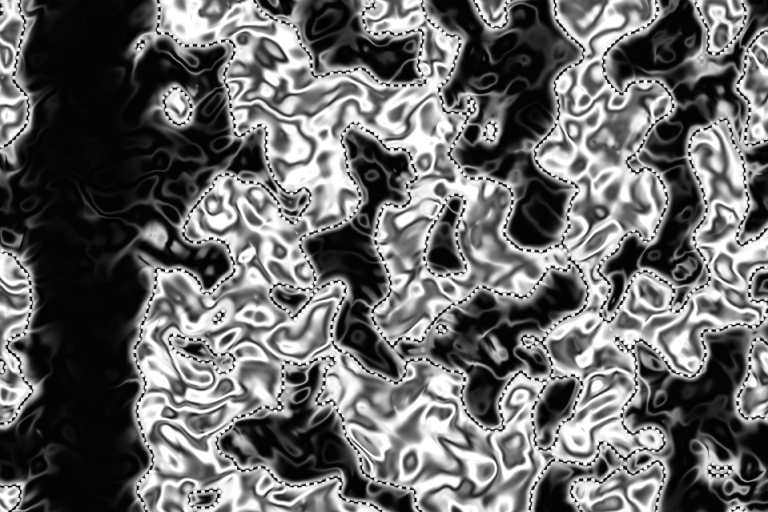
This texture is drawn by a Shadertoy shader. Its source:

```glsl
#define BLOB_SCALE vec2(13.0, 10.5)
#define DETAIL_SCALE vec2(14.0, 21.0)
#define RIPPLE_PHASE 12.0
#define HALO_PHASE 5.0
#define HALO_REACH 0.025
#define RIM_WIDTH 0.0085
#define CRACK_WIDTH 0.0027
#define DASH_FREQ 400.0
#define DARK_FALLOFF 7.0
#define BLACK 0.012
#define WHITE 0.98

float hash(vec2 cell) {
    vec3 h = fract(vec3(cell.xyx) * 0.1031);
    h += dot(h, h.yzx + 33.33);
    return fract((h.x + h.y) * h.z);
}

// Lattice noise keeps the boxy, axis-aligned bends
float noise(vec2 p) {
    vec2 i = floor(p), f = fract(p);
    f = f * f * f * (f * (f * 6.0 - 15.0) + 10.0);
    return mix(mix(hash(i), hash(i + vec2(1, 0)), f.x),
               mix(hash(i + vec2(0, 1)), hash(i + vec2(1, 1)), f.x), f.y);
}

float band(float x, float center, float width) {
    float t = (x - center) / width;
    return exp(-t * t);
}

// Vertical dark and bright columns
float columns(float x) {
    float gap = smoothstep(0.01, 0.13, x) * (1.0 - smoothstep(0.18, 0.32, x));
    float leftEdge = 1.0 - smoothstep(0.03, 0.2, x);
    return 0.035 - 0.6 * gap - 0.10 * leftEdge
         - 0.14 * band(x, 1.06, 0.035)
         + 0.12 * band(x, 1.14, 0.05) + 0.08 * band(x, 0.80, 0.06);
}

// Positive inside bright blobs, negative in the dark ground
float blobField(vec2 p) {
    vec2 q = p + 0.012 * sin(p.yx * vec2(37.0, 31.0) + vec2(0.7, 2.1));
    float n = 0.70 * noise(q * BLOB_SCALE + 3.7)
            + 0.30 * noise(q * BLOB_SCALE * 1.9 + 41.3);
    return n - 0.5 + 0.16 * (noise(p * 4.0 + 17.0) - 0.5) + columns(p.x);
}

float tone(vec2 p) {
    // Field turned into an approximate distance to the blob outline
    vec2 e = vec2(0.002, 0.0);
    float field = blobField(p);
    vec2 slope = vec2(blobField(p + e.xy), blobField(p + e.yx)) - field;
    float dist = field / (length(slope) / e.x + 0.9);
    float halo = HALO_PHASE * dist / (HALO_REACH + abs(dist));

    // Contour ripples, finer ones laid over the broad ones
    vec2 q = p + 0.016 * sin(p.yx * vec2(41.0, 35.0) + vec2(1.3, 0.4));
    float detail = noise(q * DETAIL_SCALE + 8.0) + 0.55 * noise(q * 33.0 + 63.0);
    float ripple = sin(RIPPLE_PHASE * detail + halo);
    float bright = 0.65 + 0.38 * ripple;
    bright -= 0.2 * sin(RIPPLE_PHASE * 2.0 * detail + 1.0) * noise(p * 11.0);
    float glow = exp(min(field + 0.04, 0.0) * DARK_FALLOFF);
    float wave = 0.5 + 0.5 * ripple;
    float dark = BLACK + 0.75 * glow * wave * wave * wave;
    float value = mix(dark, bright, smoothstep(-0.003, 0.003, dist));

    // White rim split by a dotted black crack
    value = mix(value, WHITE, 0.92 * band(dist, 0.0, RIM_WIDTH));
    vec2 d = p * DASH_FREQ;
    float dash = smoothstep(-0.8, 0.3, sin(d.x + d.y) + sin(d.x - d.y));
    return mix(value, BLACK, dash * band(dist, 0.0, CRACK_WIDTH));
}

void mainImage(out vec4 fragColor, in vec2 fragCoord) {
    // Four samples smooth the fine contours
    float sum = 0.0;
    for (int i = 0; i < 4; i++) {
        vec2 offset = vec2(i % 2, i / 2) * 0.5 - 0.25;
        sum += clamp(tone((fragCoord + offset) / iResolution.y), 0.0, 1.0);
    }
    fragColor = vec4(vec3(sum * 0.25), 1.0);
}
```
